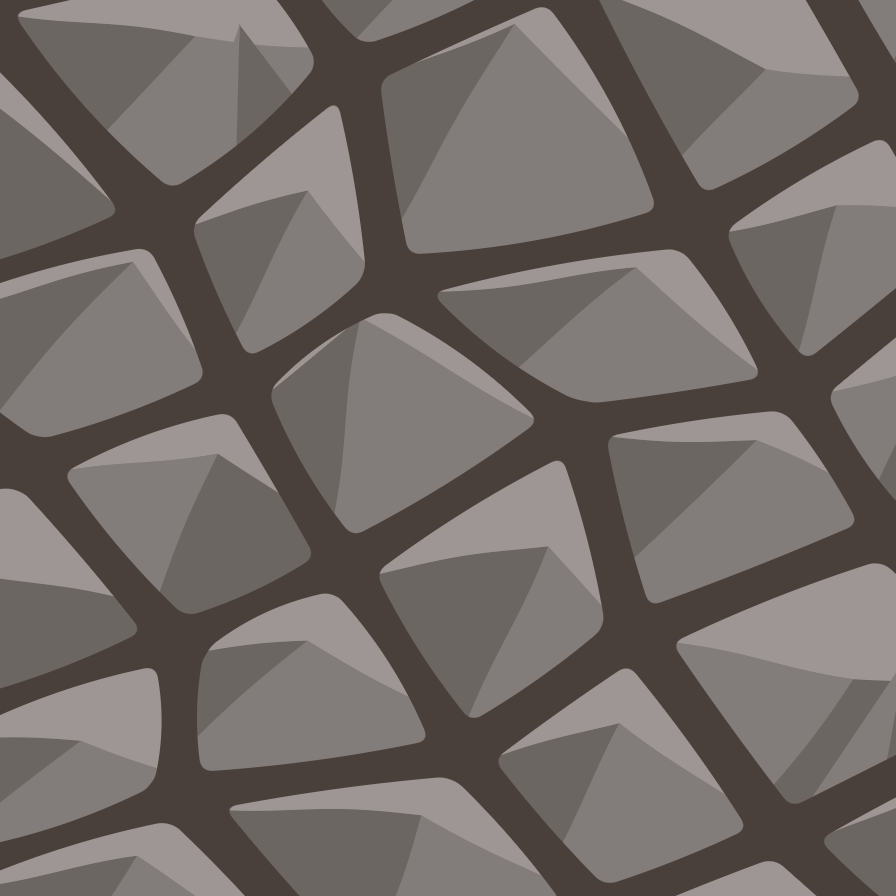
Give the GLSL for this texture, as a Shadertoy shader.

```glsl
const vec3 MORTAR = vec3(0.29, 0.25, 0.23);
const vec3 LIGHT  = vec3(0.62, 0.59, 0.58);
const vec3 MID    = vec3(0.51, 0.49, 0.48);
const vec3 DARK   = vec3(0.42, 0.40, 0.38);

const mat2  LATTICE = mat2(0.25, 0.10, 0.13, -0.19); // stone spacing and slant
const float JITTER = 0.50;         // lattice corner scatter
const float STONE_SCALE = 0.80;    // stone size within its lattice cell
const float ROUNDING = 0.014;      // corner softness
const float BOW = 0.011;           // largest outward curve of an edge
const float RIDGE_WAVE = 0.003;    // bend of the facet lines
const float MID_RIGHT_SHARE = 0.8; // stones whose right face is the paler one
const float WEDGE_SHARE = 0.2;     // stones with a chipped wedge

vec2 hash2(vec2 p) {
    vec2 q = vec2(dot(p, vec2(127.1, 311.7)), dot(p, vec2(269.5, 183.3)));
    return fract(sin(q) * 43758.5453);
}

float cross2(vec2 a, vec2 b) { return a.x * b.y - a.y * b.x; }

float smoothMax(float a, float b, float k) {
    float h = max(k - abs(a - b), 0.0) / k;
    return max(a, b) + 0.25 * k * h * h;
}

// Distance outside a slightly bowed edge of a counterclockwise outline
float edgeDistance(vec2 p, vec2 a, vec2 b, float bow) {
    vec2 ab = b - a;
    float t = clamp(dot(p - a, ab) / dot(ab, ab), 0.0, 1.0);
    return -cross2(normalize(ab), p - a) - bow * 4.0 * t * (1.0 - t);
}

// Positive inside the sector swept counterclockwise from one ray to the other
float sector(vec2 v, vec2 fromRay, vec2 toRay) {
    float a = cross2(normalize(fromRay), v);
    float b = cross2(v, normalize(toRay));
    return cross2(fromRay, toRay) > 0.0 ? min(a, b) : max(a, b);
}

float coverage(float inside, float pixel) {
    return clamp(0.5 + inside / pixel, 0.0, 1.0);
}

vec2 latticeCorner(vec2 id) {
    return LATTICE * (id + JITTER * (hash2(id) - 0.5));
}

vec3 drawStone(vec3 base, vec2 p, vec2 id, float pixel) {
    vec2 shape = hash2(id + 17.3);
    vec2 ends = hash2(id + 41.7);
    vec2 kind = hash2(id + 73.9);
    vec2 bowA = BOW * hash2(id + 97.1);
    vec2 bowB = BOW * hash2(id + 131.5);

    // Outline
    vec2 left = latticeCorner(id);
    vec2 top = latticeCorner(id + vec2(1.0, 0.0));
    vec2 bottom = latticeCorner(id + vec2(0.0, 1.0));
    vec2 right = latticeCorner(id + vec2(1.0, 1.0));
    vec2 centre = 0.25 * (left + top + bottom + right);
    left = mix(centre, left, STONE_SCALE);
    top = mix(centre, top, STONE_SCALE);
    bottom = mix(centre, bottom, STONE_SCALE);
    right = mix(centre, right, STONE_SCALE);

    float lower = smoothMax(edgeDistance(p, left, bottom, bowA.x),
                            edgeDistance(p, bottom, right, bowA.y), ROUNDING);
    float upper = smoothMax(edgeDistance(p, right, top, bowB.x),
                            edgeDistance(p, top, left, bowB.y), ROUNDING);
    float outside = smoothMax(lower, upper, ROUNDING);

    // Three faces meeting at an apex
    vec2 apex = mix(bottom, top, mix(0.50, 0.95, shape.x))
              + (right - left) * 0.2 * (shape.y - 0.5);
    vec2 ridgeEnd = mix(right, top, 0.5 * ends.x);
    vec2 footEnd = mix(bottom, left, 0.4 * ends.y);
    vec2 bent = p + RIDGE_WAVE * sin(p.yx * 24.0 + 6.28 * shape);
    vec2 v = bent - apex;
    bool midRight = kind.x < MID_RIGHT_SHARE;
    vec3 color = midRight ? MID : DARK;
    float leftFace = sector(v, left - apex, footEnd - apex);
    float topFace = sector(v, ridgeEnd - apex, left - apex);
    color = mix(color, midRight ? DARK : MID, coverage(leftFace, pixel));
    color = mix(color, LIGHT, coverage(topFace, pixel));

    // Two-sided chipped wedge
    if (kind.y < WEDGE_SHARE) {
        vec2 peak = mix(mix(apex, ridgeEnd, 0.4), top, 0.2);
        vec2 rayA = mix(bottom, right, 0.10) - peak;
        vec2 rayB = mix(bottom, right, 0.45) - peak;
        vec2 rayC = mix(bottom, right, 0.80) - peak;
        color = mix(color, MID, coverage(sector(p - peak, rayA, rayB), pixel));
        color = mix(color, DARK, coverage(sector(p - peak, rayB, rayC), pixel));
    }
    return mix(base, color, coverage(-outside, pixel));
}

void mainImage(out vec4 fragColor, in vec2 fragCoord) {
    vec2 p = fragCoord / iResolution.y;
    float pixel = 1.0 / iResolution.y;
    vec2 cell = floor(inverse(LATTICE) * p);
    vec3 color = MORTAR;
    for (int j = -1; j <= 1; j++)
        for (int i = -1; i <= 1; i++)
            color = drawStone(color, p, cell + vec2(i, j), pixel);
    fragColor = vec4(color, 1.0);
}
```
